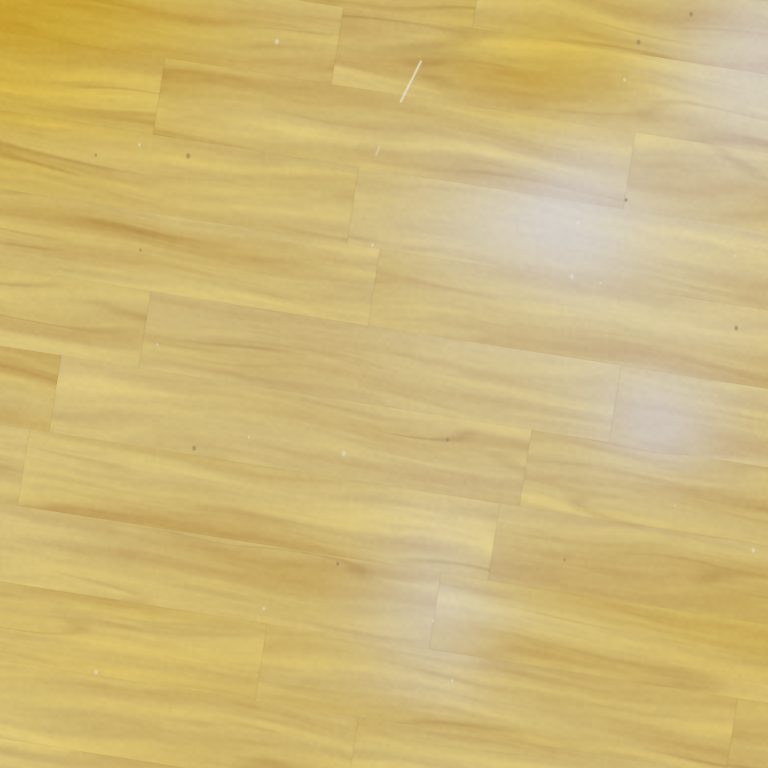
This texture is drawn by a Shadertoy shader. Its source:

```glsl
// Glossy yellow plank floor, slightly tilted, with wavy wood grain and soft window glare.
#define TILT 0.157
#define PLANK_HEIGHT 0.101
#define PLANK_LENGTH 0.62
#define GRAIN_CONTRAST 1.0
#define VEIN_STRENGTH 0.055
#define SEAM_STRENGTH 0.022
#define BASE_HAZE 0.41
#define AMBER vec3(0.80, 0.66, 0.22)
#define SHEEN vec3(0.83, 0.81, 0.80)

float hash(vec2 p) {
    vec3 q = fract(p.xyx * 0.1031);
    q += dot(q, q.yzx + 33.33);
    return fract((q.x + q.y) * q.z);
}

float valueNoise(vec2 p) {
    vec2 i = floor(p), f = fract(p);
    f = f * f * (3.0 - 2.0 * f);
    return mix(mix(hash(i), hash(i + vec2(1, 0)), f.x),
               mix(hash(i + vec2(0, 1)), hash(i + vec2(1, 1)), f.x), f.y);
}

// Soft elliptical patch of light or shade
float patchAt(vec2 uv, vec2 center, vec2 radius) {
    vec2 d = (uv - center) / radius;
    return exp(-dot(d, d));
}

// 0 = deep amber wood, 1 = whitened by reflected light
float hazeAt(vec2 uv) {
    uv += 0.025 * (vec2(valueNoise(uv * 9.0), valueNoise(uv * 9.0 + 40.0)) - 0.5);
    float haze = BASE_HAZE;
    haze += 0.22 * patchAt(uv, vec2(0.80, 0.60), vec2(0.30, 0.26));
    haze += 0.42 * patchAt(uv, vec2(0.99, 0.92), vec2(0.12, 0.16));
    haze += 0.38 * patchAt(uv, vec2(0.72, 0.72), vec2(0.14, 0.09));
    haze += 0.33 * patchAt(uv, vec2(0.86, 0.45), vec2(0.09, 0.08));
    haze += 0.34 * patchAt(uv, vec2(0.57, 0.20), vec2(0.09, 0.11));
    haze -= 0.38 * patchAt(uv, vec2(0.00, 0.97), vec2(0.26, 0.18));
    haze -= 0.24 * patchAt(uv, vec2(0.72, 0.93), vec2(0.14, 0.10));
    haze -= 0.13 * patchAt(uv, vec2(1.00, 0.17), vec2(0.22, 0.12));
    haze -= 0.08 * patchAt(uv, vec2(0.20, 0.08), vec2(0.35, 0.20));
    return haze;
}

// Thin bright mark from a to b
float scratch(vec2 uv, vec2 a, vec2 b) {
    vec2 d = b - a;
    float t = clamp(dot(uv - a, d) / dot(d, d), 0.0, 1.0);
    return 1.0 - smoothstep(0.0005, 0.0025, length(uv - a - d * t));
}

// Sparse cellular dots: x = coverage, y = random tone
vec2 speck(vec2 uv) {
    vec2 cell = floor(uv * 13.0);
    vec2 center = 0.15 + 0.7 * vec2(hash(cell + 3.0), hash(cell + 71.0));
    float radius = mix(0.02, 0.05, hash(cell + 19.0));
    float dist = length((fract(uv * 13.0) - center) * vec2(1.0, 0.8));
    float present = step(0.80, hash(cell + 7.0));
    return vec2(present * (1.0 - smoothstep(radius * 0.4, radius, dist)), hash(cell + 51.0));
}

vec3 floorColor(vec2 uv) {
    float c = cos(TILT), s = sin(TILT);
    vec2 p = vec2(c * uv.x - s * uv.y, s * uv.x + c * uv.y);

    // Staggered planks
    float row = floor((p.y - 0.038) / PLANK_HEIGHT);
    float across = fract((p.y - 0.038) / PLANK_HEIGHT);
    float along = p.x / PLANK_LENGTH + hash(vec2(row, 5.0));
    vec2 plank = vec2(floor(along), row) + 20.0;
    float seed = hash(plank);
    float sideGap = min(across, 1.0 - across) * PLANK_HEIGHT;
    float endGap = min(fract(along), 1.0 - fract(along)) * PLANK_LENGTH;

    // Long streaks bent by layered sines
    vec2 g = p + vec2(seed * 17.0, hash(plank + 9.0) * 7.0);
    g.y += 0.006 * sin(g.x * 8.0 + g.y * 25.0) + 0.0025 * sin(g.x * 23.0 + g.y * 60.0);
    g.y += 0.016 * (valueNoise(g * vec2(5.0, 14.0)) - 0.5);
    float band = valueNoise(g * vec2(2.2, 26.0)) - 0.5;
    float streak = valueNoise(g * vec2(4.0, 62.0) + 11.0) - 0.5;
    float fiber = valueNoise(g * vec2(9.0, 130.0) + 23.0) - 0.5;
    float pore = valueNoise(g * vec2(32.0, 260.0) + 37.0) - 0.5;
    float grain = 0.55 * band + 0.65 * streak + 0.4 * fiber + 0.2 * pore;

    // Fine dark veins follow contour lines of the grain
    float contour = abs(valueNoise(g * vec2(3.5, 48.0) + 61.0) - 0.5);
    float vein = 1.0 - smoothstep(0.0, 0.10, contour);
    vein *= smoothstep(0.45, 0.8, valueNoise(g * vec2(6.0, 30.0) + 83.0));

    float haze = hazeAt(uv);
    float fade = GRAIN_CONTRAST * mix(1.0, 0.35, smoothstep(0.5, 0.95, haze));
    haze += fade * (0.11 * band + 0.06 * (seed - 0.5));
    vec3 color = mix(AMBER, SHEEN, clamp(haze, 0.0, 1.0));
    color += fade * max(grain, 0.0) * vec3(0.12, 0.12, 0.03);
    color += fade * min(grain, 0.0) * vec3(0.09, 0.14, 0.11);
    color -= fade * VEIN_STRENGTH * vein * vec3(0.9, 1.1, 0.8);

    // Faint seams, flecks and scratches
    float seam = max(0.5 * (1.0 - smoothstep(0.0, 0.002, sideGap)),
                     1.0 - smoothstep(0.0005, 0.002, endGap));
    color -= SEAM_STRENGTH * seam;
    vec2 dot1 = speck(uv);
    color = mix(color, dot1.y > 0.3 ? vec3(0.88, 0.87, 0.82) : vec3(0.58, 0.50, 0.36), 0.6 * dot1.x);
    float mark = scratch(uv, vec2(0.522, 0.868), vec2(0.548, 0.920));
    mark = max(mark, 0.5 * scratch(uv, vec2(0.490, 0.799), vec2(0.494, 0.808)));
    color = mix(color, vec3(0.90, 0.88, 0.82), 0.75 * mark);
    return color + 0.018 * (valueNoise(uv * 190.0) - 0.5);
}

void mainImage(out vec4 fragColor, in vec2 fragCoord) {
    // Four samples smooth the plank edges
    vec3 color = vec3(0.0);
    for (int i = 0; i < 4; i++) {
        vec2 offset = vec2(i % 2, i / 2) * 0.5 - 0.25;
        color += floorColor((fragCoord + offset) / iResolution.xy);
    }
    fragColor = vec4(color * 0.25, 1.0);
}
```
